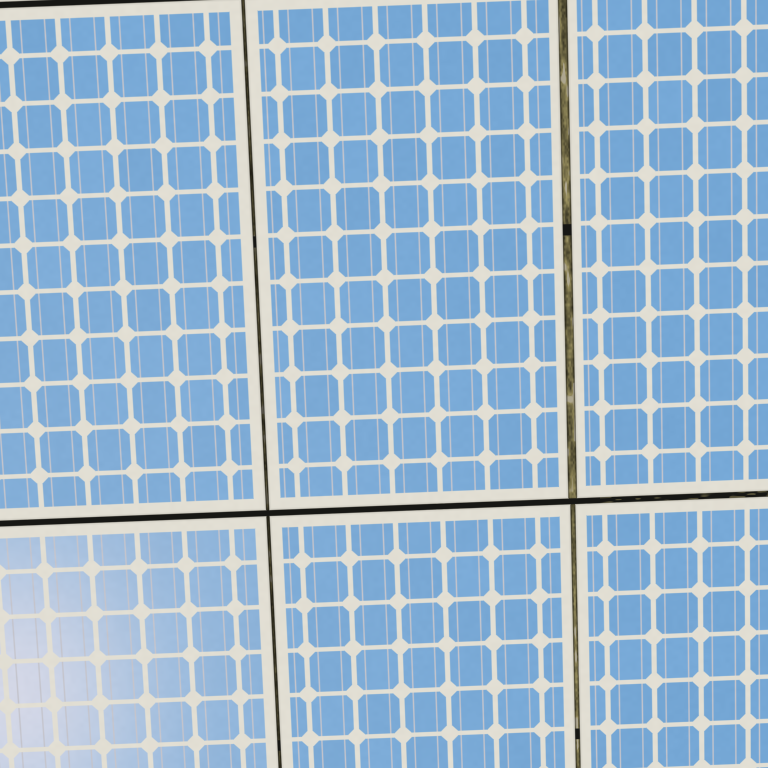
Write a three.js fragment shader that draws this pattern.

```glsl
// Tilted array of solar panels: cream frames around blue cells with clipped corners.
// A mild perspective warp maps the canvas to cell units; panels and cells then
// repeat by folding, with noise for soil in the gaps and a soft glare at lower left.

#define PANEL_SIZE vec2(6.43, 11.1)    // cells per panel, including frame
#define CELL_PHASE vec2(0.664, 0.075)  // offset of the first grid lines
#define FRAME vec2(0.285, 0.33)        // panel border to first cell
#define GRID_HALF vec2(0.056, 0.050)   // half width of the cream grid lines
#define DIAMOND 0.235                  // reach of the junction diamonds
#define BUSBAR_HALF 0.015              // half width of the thin conductors
#define SOFT 0.018                     // edge smoothing, in cells
#define CELL_BLUE vec3(0.452, 0.652, 0.835)
#define CREAM vec3(0.885, 0.872, 0.828)
#define BUSBAR_GREY vec3(0.77, 0.77, 0.80)
#define SOIL vec3(0.47, 0.44, 0.29)
#define SHADOW vec3(0.09, 0.09, 0.08)

varying vec2 vUv;

float hash(vec2 p) {
  vec3 h = fract(vec3(p.xyx) * 0.1031);
  h += dot(h, h.yzx + 33.33);
  return fract((h.x + h.y) * h.z);
}

float noise(vec2 p) {
  vec2 i = floor(p);
  vec2 f = fract(p);
  f = f * f * (3.0 - 2.0 * f);
  return mix(mix(hash(i), hash(i + vec2(1.0, 0.0)), f.x),
             mix(hash(i + vec2(0.0, 1.0)), hash(i + vec2(1.0, 1.0)), f.x), f.y);
}

// Coverage of the region where d is positive.
float cover(float d) {
  return smoothstep(-SOFT, SOFT, d);
}

// Canvas to cell units, counted rightward and downward.
vec2 toCells(vec2 c) {
  float leftSeam = 0.3164 + 0.0484 * c.y;
  float rightSeam = 0.7324 + 0.0205 * c.y;
  float across = (c.x - leftSeam) / (rightSeam - leftSeam);
  float drop = c.y + 0.039 * c.x;
  float down = 15.93 * drop * (1.0 + 0.0463 * drop) - 0.104;
  return vec2(across * PANEL_SIZE.x, down);
}

// Reflected light, strongest on the lower left panel.
float glare(vec2 c, vec2 panel) {
  float lowerLeft = step(panel.x, -0.5) * step(0.5, panel.y);
  vec2 d = (c - vec2(0.01, 0.91)) / vec2(0.20, 0.23);
  float haze = 0.16 * exp(-2.5 * dot(c - vec2(0.0, 0.8), c - vec2(0.0, 0.8)));
  return haze + lowerLeft * (0.09 + 0.68 * exp(-dot(d, d)));
}

// Cells, conductors, grid lines and junction diamonds.
vec3 cellColor(vec2 p, vec2 panel, float shine) {
  float jitter = (hash(panel + 17.0) - 0.5) * 0.05;
  vec2 grid = p - CELL_PHASE - vec2(jitter, 0.0);
  vec2 local = fract(grid);
  vec2 toLine = min(local, 1.0 - local);

  float tint = hash(floor(grid) + panel * 31.0 + 90.0) - 0.5;
  vec3 color = CELL_BLUE + 0.018 * tint;
  color = mix(color, vec3(0.86, 0.86, 0.91), shine);

  float busbar = BUSBAR_HALF - abs(abs(local.x - 0.49) - 0.245);
  color = mix(color, BUSBAR_GREY, cover(busbar));

  vec2 lines = GRID_HALF - toLine;
  float diamond = (DIAMOND - toLine.x - toLine.y) * 0.707;
  return mix(color, CREAM, cover(max(max(lines.x, lines.y), diamond)));
}

// Mottled soil in the upright gaps, deep shadow and clamps elsewhere.
vec3 gapColor(vec2 q, vec2 p, float seam, vec2 edge, vec2 gapHalf) {
  float mottle = noise(q * vec2(14.0, 3.5) + 50.0);
  float grain = noise(q * vec2(30.0, 16.0) + 80.0);
  vec3 soil = SOIL * (0.45 + 0.65 * mottle + 0.35 * grain);
  soil = mix(soil, vec3(0.68, 0.65, 0.56), smoothstep(0.78, 0.92, mottle));
  soil *= mix(0.62, 1.0, seam);
  soil *= mix(0.5, 1.0, smoothstep(0.0, 0.045, gapHalf.x - edge.x));

  float clampMask = cover(0.12 - abs(p.y - 5.2));
  float crossGap = cover(gapHalf.y - edge.y);
  float fleck = step(7.0, q.x) * smoothstep(0.55, 0.8, noise(q * vec2(5.0, 20.0)));
  vec3 deep = mix(SHADOW, SOIL, 0.6 * fleck);
  return mix(mix(soil, SHADOW, clampMask), deep, crossGap);
}

void main() {
  vec2 canvas = vec2(vUv.x, 1.0 - vUv.y);
  vec2 q = toCells(canvas);
  vec2 panel = floor(q / PANEL_SIZE);
  vec2 p = q - panel * PANEL_SIZE;
  vec2 edge = min(p, PANEL_SIZE - p);

  // The right seam is wider, and narrows in the lower row.
  float seam = clamp(floor(q.x / PANEL_SIZE.x + 0.5), 0.0, 1.0);
  float lowerRow = step(0.5, panel.y);
  vec2 gapHalf = vec2(mix(0.034, mix(0.092, 0.052, lowerRow), seam), 0.065);

  float shine = glare(canvas, panel);
  vec2 inside = edge - FRAME;
  vec3 color = mix(CREAM, cellColor(p, panel, shine), cover(min(inside.x, inside.y)));

  // Frame rim, faint surface grain, then the gaps between panels.
  vec2 rim = edge - gapHalf;
  float rimDistance = min(rim.x, rim.y);
  color *= mix(0.93, 1.0, smoothstep(0.0, 0.06, rimDistance));
  color += 0.012 * (noise(q * 9.0 + 120.0) - 0.5);
  color = mix(gapColor(q, p, seam, edge, gapHalf), color, cover(rimDistance));

  gl_FragColor = vec4(color, 1.0);
}
```
